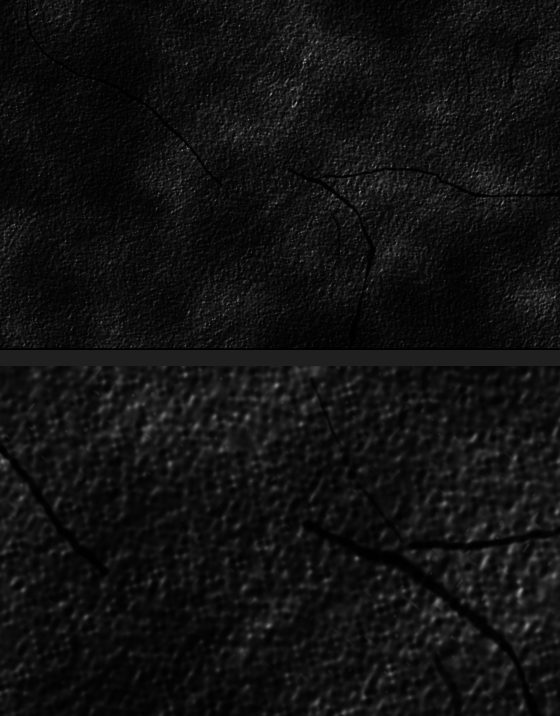
Top, the full canvas; bottom, a detail of the centre.
Write a WebGL 1 fragment shader that draws this texture.

```glsl
precision highp float;
// Near-black rough stone with fine lit grain, pale patches and winding cracks.
uniform vec2 u_resolution;

float hash(vec2 p) {
  return fract(sin(dot(p, vec2(127.1, 311.7))) * 43758.5453);
}

float noise(vec2 p) {
  vec2 i = floor(p);
  vec2 f = fract(p);
  f = f * f * (3.0 - 2.0 * f);
  float low = mix(hash(i), hash(i + vec2(1.0, 0.0)), f.x);
  float high = mix(hash(i + vec2(0.0, 1.0)), hash(i + vec2(1.0, 1.0)), f.x);
  return mix(low, high, f.y);
}

vec2 turn(vec2 p, float angle) {
  float c = cos(angle);
  float s = sin(angle);
  return vec2(c * p.x - s * p.y, s * p.x + c * p.y);
}

float fbm(vec2 p) {
  float sum = 0.0;
  float weight = 0.5;
  for (int i = 0; i < 5; i++) {
    sum += weight * noise(p);
    p = turn(p, 0.65) * 2.03 + 17.3;
    weight *= 0.5;
  }
  return sum;
}

// Slope of turned noise towards the light, at a given scale
float relief(vec2 p, float scale, float angle, vec2 light) {
  vec2 q = turn(p * scale, angle);
  return noise(q) - noise(q + turn(light, angle));
}

float segmentDistance(vec2 p, vec2 a, vec2 b) {
  vec2 ab = b - a;
  return length(p - a - ab * clamp(dot(p - a, ab) / dot(ab, ab), 0.0, 1.0));
}

// Distance to a quadratic curve, walked in short segments
float curveDistance(vec2 p, vec2 a, vec2 b, vec2 c) {
  float nearest = 10.0;
  vec2 last = a;
  for (int i = 1; i <= 8; i++) {
    float t = float(i) / 8.0;
    vec2 next = mix(mix(a, b, t), mix(b, c, t), t);
    nearest = min(nearest, segmentDistance(p, last, next));
    last = next;
  }
  return nearest;
}

float crack(vec2 p, vec2 a, vec2 b, vec2 c, float width) {
  float w = width * (0.3 + 1.2 * noise(p * 21.0));
  return 1.0 - smoothstep(w * 0.3, w + 0.002, curveDistance(p, a, b, c));
}

float cracks(vec2 p) {
  float left = max(crack(p, vec2(0.073, 1.02), vec2(0.07, 0.83), vec2(0.23, 0.78), 0.003),
                   crack(p, vec2(0.23, 0.78), vec2(0.42, 0.76), vec2(0.63, 0.475), 0.004));
  float trunk = max(crack(p, vec2(0.83, 0.51), vec2(1.03, 0.46), vec2(1.06, 0.29), 0.007),
                    crack(p, vec2(1.06, 0.29), vec2(1.05, 0.13), vec2(0.985, -0.02), 0.010));
  float right = max(crack(p, vec2(0.93, 0.495), vec2(1.18, 0.53), vec2(1.25, 0.505), 0.004),
                    crack(p, vec2(1.25, 0.505), vec2(1.30, 0.42), vec2(1.62, 0.445), 0.005));
  float hook = crack(p, vec2(0.945, 0.40), vec2(1.02, 0.24), vec2(0.89, 0.19), 0.003);
  float twig = crack(p, vec2(0.83, 0.65), vec2(0.88, 0.56), vec2(0.92, 0.50), 0.002);
  float chips = max(crack(p, vec2(1.32, 0.86), vec2(1.35, 0.75), vec2(1.33, 0.70), 0.006),
                    crack(p, vec2(1.54, 0.89), vec2(1.45, 0.90), vec2(1.46, 0.75), 0.006));
  return max(max(max(left, trunk), max(right, 0.8 * hook)), 0.7 * max(twig, chips));
}

float glow(vec2 p, vec2 centre, vec2 size) {
  vec2 q = (p - centre) / size;
  return exp(-dot(q, q));
}

// Broad pale areas and two soft ridges
float patches(vec2 p) {
  float pale = glow(p, vec2(0.31, 0.31), vec2(0.16, 0.11));
  pale += glow(p, vec2(1.15, 0.27), vec2(0.12, 0.10));
  pale += glow(p, vec2(1.37, 0.43), vec2(0.22, 0.09));
  pale += glow(p, vec2(0.58, 0.15), vec2(0.12, 0.08));
  pale += 0.8 * glow(p, vec2(0.87, 0.93), vec2(0.12, 0.14));
  pale += 0.8 * glow(p, vec2(1.58, 0.16), vec2(0.08, 0.12));
  pale += 0.7 * glow(p, vec2(0.78, 0.48), vec2(0.35, 0.25));
  float ridge = min(curveDistance(p, vec2(0.60, 0.28), vec2(0.74, 0.36), vec2(0.84, 0.47)),
                    curveDistance(p, vec2(0.83, 0.66), vec2(0.86, 0.82), vec2(0.93, 0.99)));
  return pale + 1.2 * exp(-ridge * 80.0) * noise(p * 23.0);
}

void main() {
  vec2 p = gl_FragCoord.xy / u_resolution.y;
  vec2 warp = vec2(fbm(p * 11.0), fbm(p * 11.0 + 41.0)) - 0.48;
  vec2 bent = p + 0.03 * warp;

  // Exponential shading gives mostly dark stone with rare bright grains
  float tone = 3.0 * (fbm(p * 6.0 + 2.0) - 0.48) + 0.9 * patches(bent) - 0.38;
  tone += 0.5 * relief(bent, 14.0, 0.4, vec2(-0.3, 0.4));
  float grain = 1.7 * relief(p, 185.0, 0.5, vec2(-0.6, 0.5));
  grain += 1.4 * relief(p, 140.0, 1.1, vec2(-0.6, 0.5));
  grain += 0.85 * relief(p, 80.0, 0.8, vec2(-0.5, 0.5));
  float value = 0.058 * exp(tone + grain);

  // Scattered glints
  float glint = smoothstep(0.84, 0.97, noise(turn(p * 150.0, 0.7) + 73.0));
  value += 0.10 * glint * smoothstep(-0.5, 0.6, tone);

  // Cracks with a faint lit lip
  float gap = cracks(bent);
  float lip = cracks(bent + vec2(0.005, 0.006)) * (1.0 - gap);
  value = value * (1.0 + 0.25 * lip) * (1.0 - 0.9 * gap);

  value *= smoothstep(0.003, 0.008, p.y);
  gl_FragColor = vec4(vec3(value / (1.0 + 0.8 * value)), 1.0);
}
```
